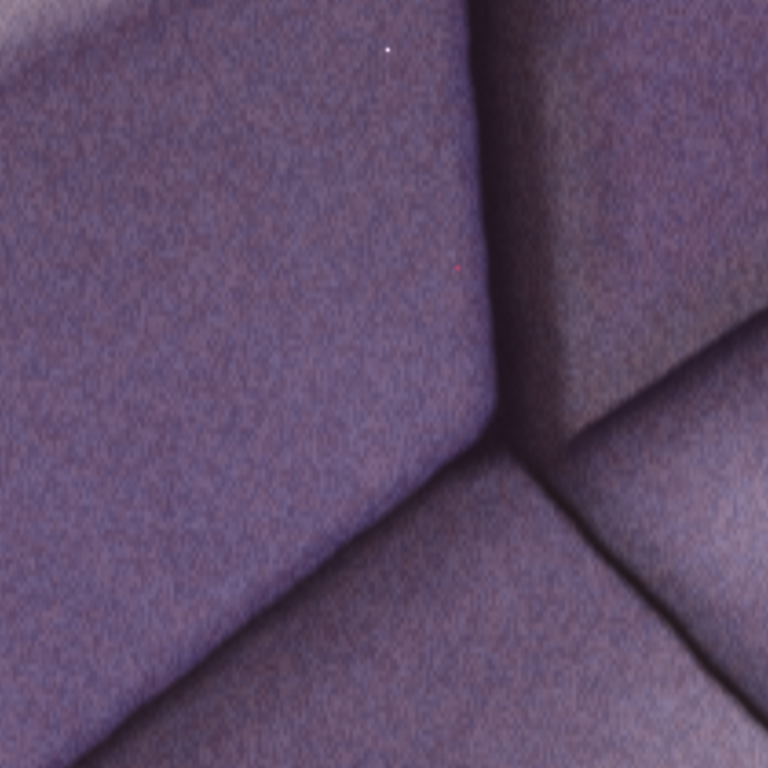
This texture is drawn by a Shadertoy shader. Its source:

```glsl
// Padded violet fabric panels meeting at shadowed seams, with a fine woven grain.

float hash(vec2 p) {
    vec3 q = fract(vec3(p.xyx) * 0.1031);
    q += dot(q, q.yzx + 33.33);
    return fract((q.x + q.y) * q.z);
}

float noise(vec2 p) {
    vec2 i = floor(p), f = fract(p);
    f = f * f * (3.0 - 2.0 * f);
    return mix(mix(hash(i), hash(i + vec2(1, 0)), f.x),
               mix(hash(i + vec2(0, 1)), hash(i + vec2(1, 1)), f.x), f.y);
}

// Signed distance to the line a-b, positive on its left
float leftOf(vec2 p, vec2 a, vec2 b) {
    vec2 d = normalize(b - a);
    return d.x * (p.y - a.y) - d.y * (p.x - a.x);
}

float smoothMin(float a, float b, float k) {
    float h = max(k - abs(a - b), 0.0) / k;
    return min(a, b) - h * h * k * 0.25;
}

float glow(vec2 p, vec2 center, vec2 radius) {
    vec2 d = (p - center) / radius;
    return exp(-dot(d, d));
}

// Bottom panel: shaded under the long seam, lit at the lower right
vec3 bottomPanel(vec2 p, float depth) {
    vec3 c = mix(vec3(0.16, 0.11, 0.16), vec3(0.30, 0.23, 0.32), smoothstep(0.0, 0.045, depth));
    c = mix(c, vec3(0.40, 0.32, 0.44), smoothstep(0.03, 0.17, depth));
    return mix(c, vec3(0.57, 0.50, 0.60), 0.85 * glow(p, vec2(1.0, -0.02), vec2(0.25, 0.22)));
}

// Right panel: soft shade from the upper seam, lit at the canvas edge
vec3 rightPanel(vec2 p, float depth, float rise) {
    vec3 c = mix(vec3(0.15, 0.10, 0.16), vec3(0.29, 0.22, 0.31), smoothstep(0.0, 0.045, depth));
    c = mix(c, vec3(0.41, 0.33, 0.45), smoothstep(0.03, 0.13, depth));
    c = mix(c, vec3(0.56, 0.49, 0.61), 0.85 * glow(p, vec2(1.02, 0.31), vec2(0.15, 0.12)));
    return c * mix(0.72, 1.0, smoothstep(0.0, 0.09, rise));
}

// Upper right panel: grey fold beside the gully, faint vertical crease
vec3 upperRightPanel(vec2 p, float inset) {
    vec3 c = mix(vec3(0.36, 0.29, 0.37), vec3(0.39, 0.30, 0.43), smoothstep(0.02, 0.14, inset));
    c += 0.035 * glow(p, vec2(0.79, 0.56), vec2(0.10, 0.08));
    c -= 0.035 * glow(p, vec2(0.79, 0.76), vec2(0.025, 0.16));
    return c - 0.10 * glow(p, vec2(0.69, 1.0), vec2(0.06, 0.07));
}

// Large left panel: violet rim and a pale corner
vec3 leftPanel(vec2 p, float inset) {
    vec3 c = mix(vec3(0.38, 0.30, 0.42), vec3(0.41, 0.33, 0.47), smoothstep(0.9, 0.35, p.y));
    c += 0.02 * glow(p, vec2(0.48, 0.65), vec2(0.2, 0.35));
    c = mix(vec3(0.29, 0.22, 0.37), c, smoothstep(0.0, 0.045, inset));
    float corner = leftOf(p, vec2(0.0, 0.90), vec2(0.20, 1.0));
    c -= 0.03 * exp(-pow((corner + 0.02) / 0.035, 2.0));
    return mix(c, vec3(0.56, 0.49, 0.57), smoothstep(-0.02, 0.09, corner));
}

// Layered grain: fine vertical fibres, coarser mottling and colour drift
vec3 weave(vec2 p) {
    float fibre = noise(p * vec2(210.0, 130.0)) - 0.5;
    float mottle = noise(p * vec2(95.0, 60.0) + 17.0) - 0.5;
    float cloud = noise(p * 14.0 + 5.0) - 0.5;
    float tint = noise(p * 70.0 + 41.0) - 0.5;
    return vec3(0.075 * fibre + 0.045 * mottle + 0.018 * cloud)
         + tint * vec3(0.025, -0.006, -0.035);
}

void mainImage(out vec4 fragColor, in vec2 fragCoord) {
    vec2 p = fragCoord / iResolution.xy;
    vec2 wobble = vec2(noise(p * 24.0), noise(p * 24.0 + 9.0)) - 0.5;
    vec2 q = p + 0.006 * wobble;

    // Distances to the panel borders
    float longSeam = leftOf(q, vec2(0.09, 0.0), vec2(0.62, 0.425));
    float gullyLeft = leftOf(q, vec2(0.648, 0.49), vec2(0.607, 1.0));
    float leftInset = smoothMin(longSeam, gullyLeft, 0.045);
    float rightSeam = leftOf(q, vec2(0.73, 0.42), vec2(1.0, 0.60));
    float gullyRight = leftOf(q, vec2(0.686, 1.0), vec2(0.728, 0.43));
    float upperInset = min(rightSeam, gullyRight);
    float bend = 0.018 * smoothstep(0.74, 0.62, q.x);
    float thinSeam = leftOf(q - vec2(0.0, bend), vec2(0.73, 0.345), vec2(1.0, 0.052));

    // Lower panels, split by the thin seam
    vec3 color = mix(bottomPanel(p, -longSeam), rightPanel(p, -rightSeam, thinSeam),
                     smoothstep(-0.006, 0.006, thinSeam));
    float seamStart = smoothstep(0.59, 0.63, p.x);
    color = mix(color, vec3(0.12, 0.08, 0.10), 0.9 * seamStart * exp(-pow(thinSeam / 0.011, 2.0)));

    // Deep gully between the two upper panels
    float across = clamp(-gullyLeft / 0.075, 0.0, 1.0);
    vec3 gully = mix(vec3(0.13, 0.085, 0.13), vec3(0.22, 0.155, 0.21), smoothstep(0.1, 0.9, across));
    float gullyMask = smoothstep(0.375, 0.435, p.y + 0.25 * abs(p.x - 0.66))
                    * smoothstep(0.79, 0.70, p.x);
    color = mix(color, gully, gullyMask);

    // Upper panels overlap the shadows
    float upperMask = smoothstep(-0.004, 0.012, rightSeam) * smoothstep(-0.012, 0.035, gullyRight);
    color = mix(color, upperRightPanel(p, upperInset), upperMask);
    color = mix(color, leftPanel(p, leftInset), smoothstep(-0.006, 0.010, leftInset));

    // Grain fades in shadow; two tiny flecks of lint
    color += weave(p) * smoothstep(0.05, 0.40, color.r);
    color += 0.55 * glow(p, vec2(0.505, 0.935), vec2(0.003));
    color += vec3(0.28, 0.0, 0.02) * glow(p, vec2(0.596, 0.651), vec2(0.004));
    fragColor = vec4(clamp(color, 0.0, 1.0), 1.0);
}
```
